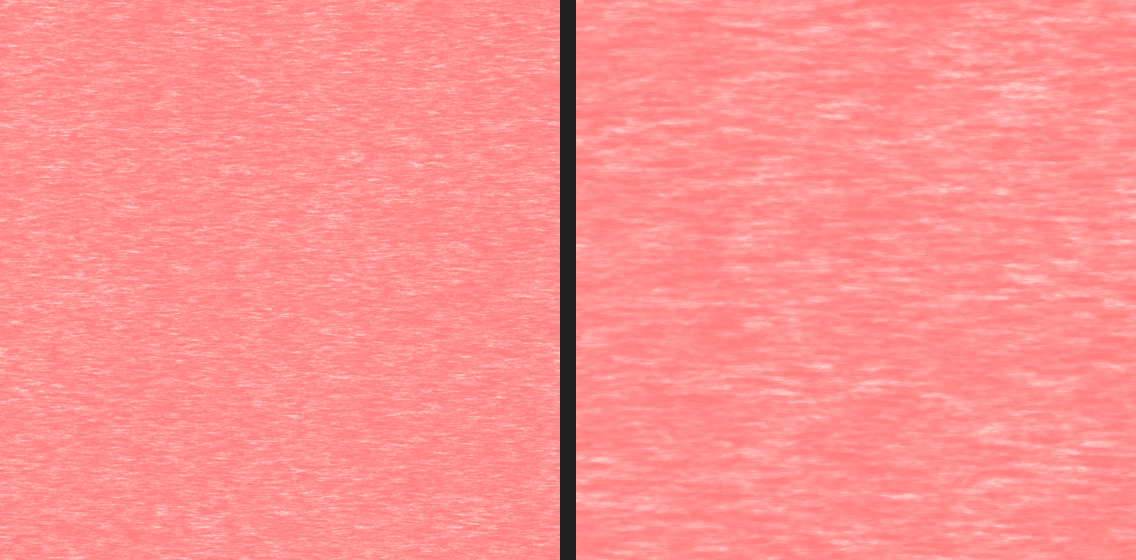
Left: the whole. Right: its middle third, enlarged.
Write a WebGL 2 fragment shader that draws this texture.

```glsl
#version 300 es
precision highp float;
precision highp int;

uniform vec2 u_resolution;
out vec4 fragColor;

const float TAU = 6.2831853;

// Three random values in 0..1 for a grid cell
vec3 hash3(ivec2 cell, int seed) {
    uvec3 v = uvec3(cell, seed) * 1664525u + 1013904223u;
    v.x += v.y * v.z; v.y += v.z * v.x; v.z += v.x * v.y;
    v ^= v >> 16u;
    v.x += v.y * v.z; v.y += v.z * v.x; v.z += v.x * v.y;
    return vec3(v >> 8u) / 16777216.0;
}

// Wrapping cellular noise: one flat-topped light or dark fleck per cell,
// stretched by the grid proportions, with unit deviation
float flecks(vec2 uv, ivec2 grid, int seed) {
    vec2 p = uv * vec2(grid);
    ivec2 base = ivec2(floor(p));
    vec2 local = fract(p);
    float sum = 0.0;
    for (int j = -1; j <= 1; j++) {
        for (int i = -1; i <= 1; i++) {
            ivec2 offset = ivec2(i, j);
            vec3 rnd = hash3((base + offset + grid) % grid, seed);
            vec2 d = vec2(offset) + rnd.xy - local;
            sum += (rnd.z * 2.0 - 1.0) * smoothstep(0.0, 0.5, 1.0 - dot(d, d));
        }
    }
    return sum * 1.18;
}

void main() {
    vec2 uv = gl_FragCoord.xy / u_resolution;

    // Very slight waviness of the fibres
    vec2 fibre = uv;
    fibre.y += 0.0004 * sin(TAU * (4.0 * uv.x + 2.0 * uv.y) + 2.0 * sin(TAU * 3.0 * uv.y));
    fibre = fract(fibre);

    // Broad upright bands with soft, uneven edges
    float x = uv.x - 0.085 + 0.006 * sin(TAU * 3.0 * uv.y) * sin(TAU * uv.y);
    float bands = 0.10 * cos(TAU * 2.0 * x) + 0.06 * cos(TAU * 4.0 * x)
                + 0.10 * cos(TAU * 8.0 * x);

    // Cloudy patches, medium streaks, fine streaks and speckle
    float patches = flecks(fibre, ivec2(26, 76), 1);
    float medium = flecks(fibre, ivec2(50, 230), 2);
    float fine = flecks(fibre, ivec2(84, 480), 3);
    float speckle = flecks(fibre, ivec2(300, 620), 4);
    float grain = bands + 0.19 * patches + 0.34 * medium
                + 0.78 * fine * (1.0 + 0.1 * patches) + 0.42 * speckle;

    // Skewed tone: a flat coral ground with brighter, creamier flecks
    float tone = clamp(0.409 + 0.152 * exp(0.28 * grain), 0.495, 0.76);
    fragColor = vec4(1.0, tone, 0.57 + (tone - 0.57) * 0.93, 1.0);
}
```
